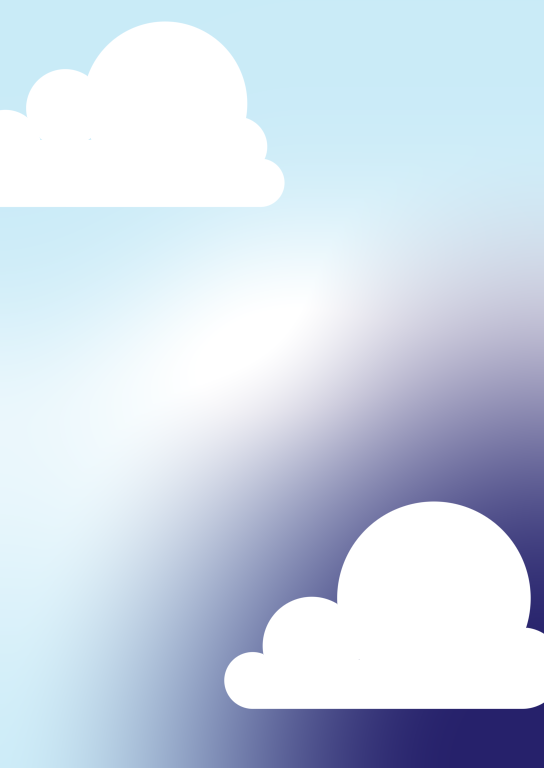
Reproduce this background procedurally as a Shadertoy shader.

```glsl
// Two flat white clouds over a pale sky that sinks into indigo at the lower right.

#define SKY_CYAN vec3(0.79, 0.92, 0.97)
#define SKY_WHITE vec3(1.0, 1.0, 1.0)
#define INDIGO vec3(0.15, 0.13, 0.42)
#define DUSK_CENTRE vec2(0.703, 0.0)
#define DUSK_RADII vec2(0.417, 0.488)
#define DUSK_POWER 1.8
#define GLOW_CENTRE vec2(0.372, 0.533)
#define GLOW_SIZE 0.13
#define HAZE_ABOVE 0.17
#define HAZE_BELOW 0.30

// Each puff holds a centre and a radius, in canvas heights.
const vec3 UPPER_PUFFS[5] = vec3[5](
    vec3(0.215, 0.865, 0.107), vec3(0.085, 0.859, 0.051),
    vec3(0.007, 0.811, 0.046), vec3(0.309, 0.809, 0.039),
    vec3(0.339, 0.762, 0.0315));
const vec3 LOWER_PUFFS[4] = vec3[4](
    vec3(0.565, 0.221, 0.126), vec3(0.406, 0.159, 0.064),
    vec3(0.329, 0.114, 0.037), vec3(0.680, 0.130, 0.053));

float bell(float d, float width) {
    return exp(-d * d / (width * width));
}

float circleDistance(vec2 p, vec3 puff) {
    return length(p - puff.xy) - puff.z;
}

float boxDistance(vec2 p, vec2 low, vec2 high) {
    vec2 q = abs(p - 0.5 * (low + high)) - 0.5 * (high - low);
    return length(max(q, 0.0)) + min(max(q.x, q.y), 0.0);
}

// Cyan sky, a curved white haze band, then the indigo dusk
vec3 skyColour(vec2 p) {
    float ridge = 0.44 + 0.11 * smoothstep(0.0, 0.4, p.x);
    float rise = p.y - ridge;
    float haze = bell(rise, rise > 0.0 ? HAZE_ABOVE : HAZE_BELOW);
    haze *= mix(0.62, 1.0, smoothstep(0.0, 0.33, p.x));

    float glow = bell(length(p - GLOW_CENTRE), GLOW_SIZE);
    vec3 sky = mix(SKY_CYAN, SKY_WHITE, clamp(haze + 0.1 * glow, 0.0, 1.0));

    vec2 q = pow(abs(p - DUSK_CENTRE) / DUSK_RADII, vec2(DUSK_POWER));
    float reach = pow(q.x + q.y, 1.0 / DUSK_POWER);
    float dusk = 1.0 - smoothstep(0.25, 1.7, reach);
    return mix(sky, INDIGO, max(dusk - 0.08 * glow, 0.0));
}

// Union of round puffs and the flat bodies beneath them
float cloudDistance(vec2 p) {
    float d = boxDistance(p, vec2(-0.1, 0.7305), vec2(0.339, 0.818));
    d = min(d, boxDistance(p, vec2(0.329, 0.077), vec2(0.680, 0.141)));
    for (int i = 0; i < 5; i++) d = min(d, circleDistance(p, UPPER_PUFFS[i]));
    for (int i = 0; i < 4; i++) d = min(d, circleDistance(p, LOWER_PUFFS[i]));
    return d;
}

void mainImage(out vec4 fragColor, in vec2 fragCoord) {
    vec2 p = fragCoord / iResolution.y;
    float edge = 0.7 / iResolution.y;
    float cloud = 1.0 - smoothstep(-edge, edge, cloudDistance(p));
    fragColor = vec4(mix(skyColour(p), vec3(1.0), cloud), 1.0);
}
```
